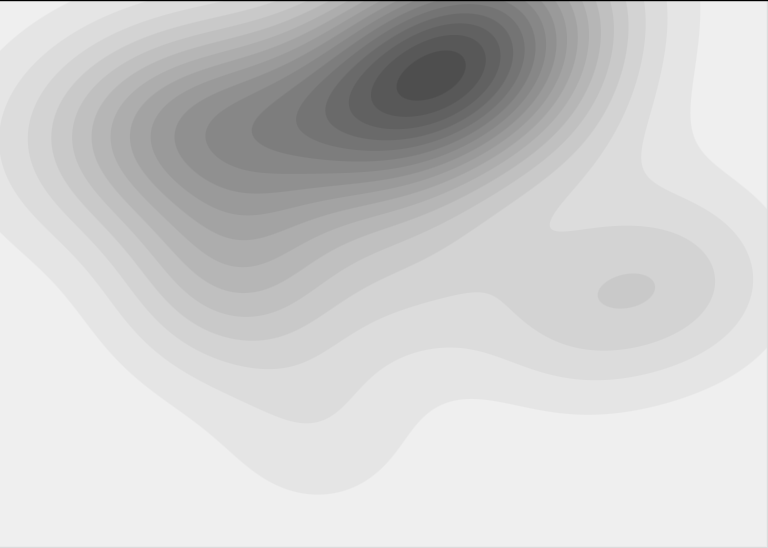
Reproduce this background procedurally as a WebGL 2 fragment shader.

```glsl
#version 300 es
precision highp float;

#define PAPER 0.937
#define BAND_STEP 0.0371
#define SMALL_HILL vec2(0.1387, 0.1241)
#define EDGE_WIDTH 0.0022
#define EDGE_GRAY 0.86

uniform vec2 u_resolution;
out vec4 fragColor;

// Gaussian hill; a positive lean stretches it towards the upper right
float hill(vec2 p, vec2 center, vec2 size, float lean) {
  vec2 d = (p - center) / size;
  return exp(-0.5 * (dot(d, d) - 2.0 * lean * d.x * d.y));
}

// Height of the terrain, counted in contour bands
float terrain(vec2 p) {
  // Main summit and its western shoulders
  float h = 16.5 * hill(p, vec2(0.816, 0.876), vec2(0.1825, 0.1515), 0.332);
  h += 9.0 * hill(p, vec2(0.370, 0.777), vec2(0.212, 0.136), 0.13);
  h += 5.1 * hill(p, vec2(0.429, 0.504), vec2(0.150, 0.137), 0.0);
  // Low twin hill in the east
  h += 2.75 * hill(p, vec2(1.250, 0.493), SMALL_HILL, 0.0);
  h += 2.6 * hill(p, vec2(1.049, 0.431), SMALL_HILL, 0.0);
  // Gentle rises that join the hills
  h += 1.9 * hill(p, vec2(0.766, 0.489), SMALL_HILL, 0.0);
  h += 1.5 * hill(p, vec2(0.584, 0.215), SMALL_HILL, 0.0);
  h += 0.8 * hill(p, vec2(1.095, 0.745), SMALL_HILL, 0.0);
  return h;
}

// Whole band number with a smoothed step at each contour
float bandLevel(float h) {
  float nearest = floor(h + 0.5);
  float blur = max(fwidth(h), 1e-4);
  return max(nearest - 1.0 + clamp((h - nearest) / blur + 0.5, 0.0, 1.0), 0.0);
}

void main() {
  // Canvas height is one unit
  vec2 p = gl_FragCoord.xy / u_resolution.y;
  float right = u_resolution.x / u_resolution.y;
  float pixel = 1.0 / u_resolution.y;

  float gray = PAPER - BAND_STEP * bandLevel(terrain(p));

  // Pale hairline at the right and bottom, black hairline at the top
  float side = min(right - p.x, p.y);
  float paleLine = clamp((EDGE_WIDTH - side) / pixel + 0.5, 0.0, 1.0);
  float topLine = clamp((EDGE_WIDTH - (1.0 - p.y)) / pixel + 0.5, 0.0, 1.0);
  gray = mix(gray, min(gray, EDGE_GRAY), paleLine);
  gray = mix(gray, 0.0, topLine);

  fragColor = vec4(vec3(gray), 1.0);
}
```
